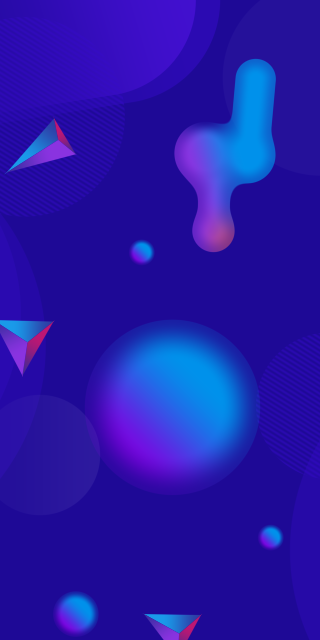
Write a WebGL 1 fragment shader that draws this background.

```glsl
precision highp float;
// Deep indigo backdrop with faint discs, hatched circles, glowing spheres,
// a liquid blob and small faceted pyramids. Shapes are signed distances laid
// in back to front; one unit is 1% of the canvas width, y runs downward.

uniform vec2 u_resolution;

#define BASE vec3(0.118, 0.036, 0.590)
#define VIOLET vec3(0.210, 0.040, 0.790)
#define GLOW vec3(0.330, 0.080, 0.900)
#define MIST vec3(0.360, 0.300, 0.720)
#define AZURE vec3(0.000, 0.570, 0.920)
#define PURPLE vec3(0.500, 0.000, 0.880)
#define ORCHID vec3(0.540, 0.200, 0.880)
#define CRIMSON vec3(0.740, 0.090, 0.450)
#define SHADE vec3(0.190, 0.170, 0.600)
#define HATCH_PITCH 1.35
#define BLOB_BLEND 6.0

// Coverage of a signed distance, smoothed over about one pixel
float cover(float d) {
  float px = 100.0 / u_resolution.x;
  return 1.0 - smoothstep(-0.7 * px, 0.7 * px, d);
}

float disc(vec2 p, vec2 center, float radius) {
  return length(p - center) - radius;
}

float capsule(vec2 p, vec2 a, vec2 b, float radius) {
  vec2 ab = b - a;
  float h = clamp(dot(p - a, ab) / dot(ab, ab), 0.0, 1.0);
  return length(p - a - ab * h) - radius;
}

float smoothUnion(float a, float b, float k) {
  float h = max(k - abs(a - b), 0.0) / k;
  return min(a, b) - 0.25 * k * h * h;
}

// Positive on the inner side of the edge from a to b
float edgeSide(vec2 p, vec2 a, vec2 b) {
  vec2 e = normalize(b - a);
  return e.x * (p.y - a.y) - e.y * (p.x - a.x);
}

// Diagonal hatching inside a circle
vec3 hatchedDisc(vec3 col, vec2 p, vec2 center, float radius) {
  float s = dot(p, vec2(-0.53, 0.85)) / HATCH_PITCH;
  float line = 0.5 + 0.5 * sin(6.2832 * s);
  return mix(col, VIOLET, 0.48 * line * cover(disc(p, center, radius)));
}

// Ball shaded from purple to azure, dissolving toward its rim
vec3 sphere(vec3 col, vec2 p, vec2 center, float radius, float rim) {
  vec2 q = (p - center) / radius;
  float t = smoothstep(-0.85, 0.5, dot(q, vec2(0.707, -0.707)));
  float fade = 1.0 - 0.84 * smoothstep(1.0 - rim, 1.0, length(q));
  float mask = cover(disc(p, center, radius));
  return mix(col, mix(PURPLE, AZURE, t), fade * mask);
}

// One pyramid side, darkening from a toward b
vec3 facet(vec3 col, vec2 p, vec2 a, vec2 b, vec2 apex, vec3 tint) {
  float inside = min(edgeSide(p, a, b),
                     min(edgeSide(p, b, apex), edgeSide(p, apex, a)));
  float t = dot(p - a, b - a) / dot(b - a, b - a);
  vec3 shade = mix(tint, SHADE, 0.85 * smoothstep(0.3, 1.0, t));
  return mix(col, shade, cover(-inside));
}

vec3 pyramid(vec3 col, vec2 p, vec2 a, vec2 b, vec2 c, vec2 apex) {
  col = facet(col, p, a, b, apex, mix(AZURE, vec3(0.4, 0.7, 0.9), 0.25));
  col = facet(col, p, b, c, apex, CRIMSON);
  return facet(col, p, c, a, apex, ORCHID);
}

// Merged drops, azure above, orchid at left and rose at the lower tip
vec3 liquid(vec3 col, vec2 p) {
  float d = capsule(p, vec2(79.9, 24.7), vec2(77.8, 47.8), 6.3);
  d = smoothUnion(d, disc(p, vec2(77.3, 48.6), 8.7), 3.0);
  d = smoothUnion(d, disc(p, vec2(64.3, 47.9), 9.8), BLOB_BLEND);
  d = smoothUnion(d, capsule(p, vec2(66.7, 72.1), vec2(67.0, 57.0), 5.0), BLOB_BLEND);
  d = smoothUnion(d, disc(p, vec2(66.7, 72.2), 6.4), 3.0);
  float t = smoothstep(57.0, 76.0, p.x - 0.3 * (p.y - 48.0));
  vec3 tint = mix(ORCHID, AZURE, t);
  float rose = smoothstep(62.0, 77.0, p.y) * smoothstep(60.0, 73.0, p.x);
  tint = mix(tint, vec3(0.76, 0.30, 0.48), rose);
  vec2 shoulder = p - vec2(64.0, 37.0);
  float rim = mix(0.35, 0.95, exp(-dot(shoulder, shoulder) / 45.0));
  return mix(col, tint, cover(d) * (1.0 - rim * smoothstep(-5.0, 0.0, d)));
}

void main() {
  vec2 p = gl_FragCoord.xy / u_resolution * vec2(100.0, 200.0);
  p.y = 200.0 - p.y;
  vec3 col = BASE;

  // Glowing swells at the top left, fading toward the left
  float sweep = smoothstep(-10.0, 62.0, p.x - 0.3 * p.y);
  float outer = capsule(p, vec2(36.5, 0.0), vec2(-26.0, 10.0), 32.3);
  float inner = capsule(p, vec2(31.2, 0.0), vec2(-26.0, 9.0), 30.0);
  col = mix(col, VIOLET, cover(outer) * mix(0.2, 0.55, sweep));
  col = mix(col, GLOW, cover(inner) * mix(0.08, 0.55, sweep));

  // Faint overlapping discs along the sides
  col = mix(col, VIOLET, 0.30 * cover(disc(p, vec2(-53.4, 108.1), 67.7)));
  col = mix(col, VIOLET, 0.30 * cover(disc(p, vec2(-54.2, 97.7), 60.7)));
  col = mix(col, VIOLET, 0.32 * cover(disc(p, vec2(158.3, 171.9), 67.7)));
  col = mix(col, MIST, 0.11 * cover(disc(p, vec2(100.3, 24.2), 30.7)));
  float haze = mix(0.10, 0.24, smoothstep(0.0, 32.0, p.x));
  col = mix(col, MIST, haze * cover(disc(p, vec2(12.5, 142.2), 18.8)));
  col = hatchedDisc(col, p, vec2(7.8, 36.5), 31.2);
  col = hatchedDisc(col, p, vec2(102.9, 126.8), 22.9);

  // Spheres and blob
  col = sphere(col, p, vec2(53.9, 127.3), 27.4, 0.45);
  col = sphere(col, p, vec2(44.3, 78.9), 4.0, 0.40);
  col = sphere(col, p, vec2(84.6, 168.0), 4.0, 0.40);
  col = sphere(col, p, vec2(23.7, 191.9), 7.1, 0.40);
  col = liquid(col, p);

  // Pyramids
  col = pyramid(col, p, vec2(2.1, 53.9), vec2(16.9, 37.0), vec2(23.7, 48.2), vec2(18.2, 43.7));
  col = pyramid(col, p, vec2(-2.1, 100.0), vec2(16.7, 100.5), vec2(7.0, 117.4), vec2(8.6, 107.0));
  col = pyramid(col, p, vec2(45.0, 191.9), vec2(62.8, 192.2), vec2(55.5, 205.7), vec2(56.0, 198.0));

  gl_FragColor = vec4(col, 1.0);
}
```
